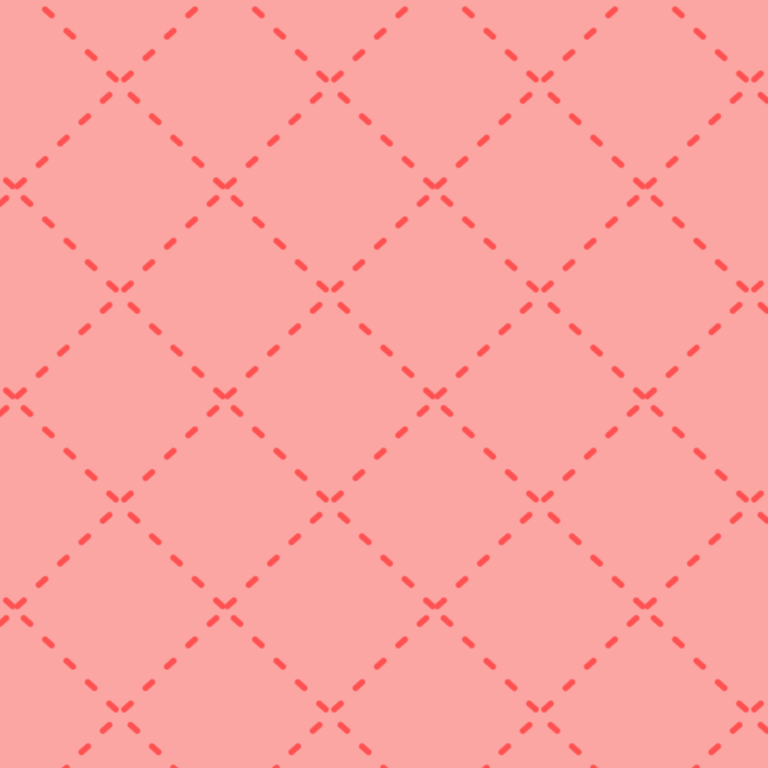
Write a WebGL 1 fragment shader that draws this pattern.

```glsl
precision highp float;
// Diagonal lattice of short rounded stitches on a flat pink ground.
// Each diagonal is folded into one period and measured to its nearest dash;
// mirroring the plane across a crossing gives the second set of diagonals.

uniform vec2 u_resolution;

const vec3 GROUND = vec3(0.985, 0.650, 0.640);
const vec3 STITCH = vec3(0.995, 0.320, 0.320);

// Lengths are fractions of the canvas height.
const float PERIOD = 0.27344;               // between crossings on a row
const vec2 CROSSING = vec2(0.01953, 0.75391);
const float DASH_COUNT = 10.0;              // dashes per period
const float DASH_STEP = 0.02783;            // horizontal step between dashes
const float FIRST_DASH = 0.01563;           // offset of first dash from crossing
const vec2 DASH_HALF = vec2(0.0043, 0.0038); // half of each dash, without caps
const float DASH_RADIUS = 0.0039;
const float SOFTNESS = 0.0018;

float capsuleDistance(vec2 p, vec2 halfAxis) {
  float t = clamp(dot(p, halfAxis) / dot(halfAxis, halfAxis), -1.0, 1.0);
  return length(p - t * halfAxis) - DASH_RADIUS;
}

// Distance to the dashes on all lines parallel to x = y.
float stitchDistance(vec2 p) {
  p -= FIRST_DASH;

  // Move to the nearest line, then fold along it.
  p.x -= PERIOD * floor((p.x - p.y) / PERIOD + 0.5);
  float along = 0.5 * (p.x + p.y);
  float lead = 0.5 * (PERIOD - (DASH_COUNT - 1.0) * DASH_STEP);
  float folded = mod(along + lead, PERIOD) - lead;
  p += folded - along;

  float index = clamp(floor(folded / DASH_STEP + 0.5), 0.0, DASH_COUNT - 1.0);
  return capsuleDistance(p - index * DASH_STEP, DASH_HALF);
}

void main() {
  // Crossing at the origin, with y pointing down.
  vec2 p = (gl_FragCoord.xy / u_resolution.y - CROSSING) * vec2(1.0, -1.0);

  float falling = stitchDistance(p);
  float rising = stitchDistance(vec2(-p.x, p.y));

  float edge = max(SOFTNESS, 0.75 / u_resolution.y);
  float coverage = 1.0 - smoothstep(-edge, edge, min(falling, rising));
  gl_FragColor = vec4(mix(GROUND, STITCH, coverage), 1.0);
}
```
